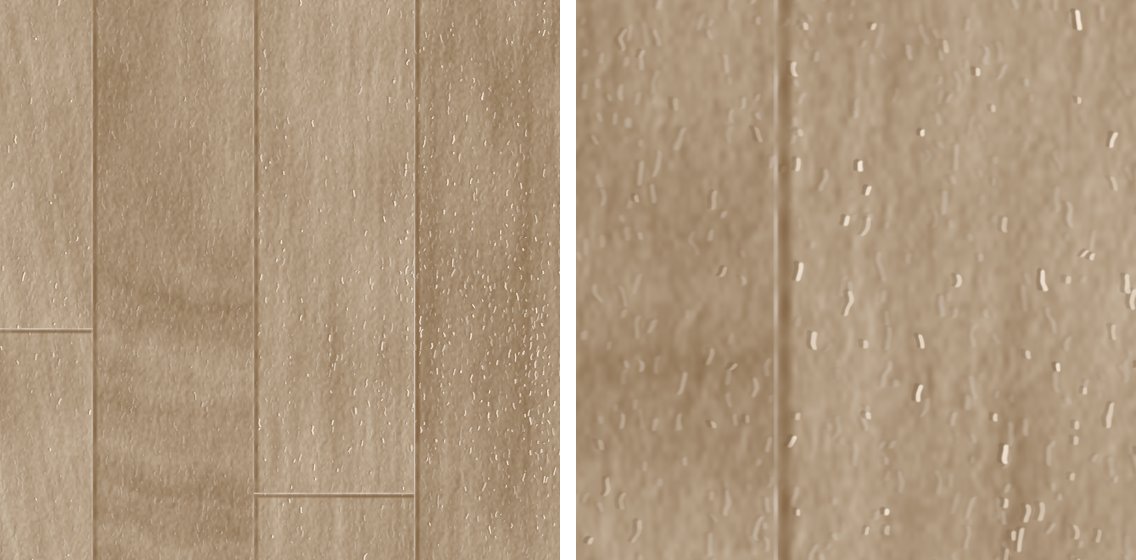
Left, the full canvas; right, a detail of the centre.
A WebGL 2 fragment shader for this texture:

```glsl
#version 300 es
precision highp float;
// Upright pale wood planks with staggered butt joints and bevelled seams.
// Each plank gets a tone, stretched noise for grain, embossed noise for the
// brushed surface, and jittered grids of soft and bright flecks.
uniform vec2 u_resolution;
out vec4 outColor;

const float PLANK_WIDTH = 0.288;
const float FIRST_SEAM = 0.1655;
const vec3 WOOD_DARK = vec3(0.555, 0.445, 0.325);
const vec3 WOOD_LIGHT = vec3(0.785, 0.715, 0.625);
const vec3 SEAM_DARK = vec3(0.50, 0.38, 0.25);
const vec3 EDGE_PALE = vec3(0.84, 0.79, 0.75);
const vec3 FLECK = vec3(0.96, 0.91, 0.85);

float hash(vec2 p) {
  vec3 q = fract(p.xyx * 0.1031);
  q += dot(q, q.yzx + 33.33);
  return fract((q.x + q.y) * q.z);
}

float noise(vec2 p) {
  vec2 i = floor(p), f = fract(p);
  f = f * f * (3.0 - 2.0 * f);
  return mix(mix(hash(i), hash(i + vec2(1, 0)), f.x),
             mix(hash(i + vec2(0, 1)), hash(i + vec2(1, 1)), f.x), f.y);
}

float fbm(vec2 p) {
  float sum = 0.0, amp = 0.5;
  for (int i = 0; i < 4; i++) {
    sum += amp * noise(p);
    p = p * 2.03 + 17.3;
    amp *= 0.5;
  }
  return sum;
}

// Soft-edged line of the given half width around d = 0
float line(float d, float halfWidth, float blur) {
  return 1.0 - smoothstep(halfWidth - blur, halfWidth + blur, abs(d));
}

float stain(vec2 p, vec2 centre, vec2 radius) {
  vec2 q = (p - centre) / radius;
  return exp(-dot(q, q));
}

// Height of the brushed surface: short wavy upright ridges
float surface(vec2 p) {
  p.x += 0.009 * noise(p * vec2(45.0, 60.0));
  return noise(p * vec2(115.0, 40.0)) + 0.65 * noise(p * vec2(210.0, 115.0) + 9.0);
}

// Curved growth rings, like nested bowls
float rings(vec2 p, vec2 centre) {
  float r = length((p - centre) * vec2(0.85, 1.0)) + 0.09 * fbm(p * 10.0);
  return noise(vec2(r * 25.0, 3.0)) + 0.5 * noise(vec2(r * 70.0, 8.0)) - 0.75;
}

// Pale flecks in x, their shaded side in y
vec2 flecks(vec2 p, float density, vec2 cellSize, float halfWidth, float blur) {
  p.x += 0.0035 * noise(p * vec2(70.0, 160.0));
  vec2 cell = floor(p / cellSize), result = vec2(0.0);
  for (int j = -1; j <= 1; j++)
    for (int i = -1; i <= 1; i++) {
      vec2 id = cell + vec2(i, j);
      float pick = hash(id + 3.7);
      float column = 0.2 + 2.2 * pow(noise(vec2(id.x * 0.8, id.y * 0.05)), 2.0);
      vec2 jitter = vec2(hash(id + 11.0), hash(id + 29.0));
      vec2 d = p - (id + 0.15 + 0.7 * jitter) * cellSize;
      d.x += d.y * (hash(id + 53.0) - 0.55) * 0.5;
      float size = mix(0.0006, 0.0065, pow(hash(id + 71.0), 2.0));
      d.y -= clamp(d.y, -size, size);
      float on = step(pick, density * column) * mix(0.35, 1.0, hash(id + 97.0));
      float body = line(length(d), halfWidth, blur);
      float shade = line(length(d + vec2(0.0026, -0.0008)), halfWidth * 1.2, blur);
      result = max(result, on * vec2(body, shade));
    }
  return result;
}

void main() {
  vec2 p = gl_FragCoord.xy / u_resolution;
  float blur = max(0.0008, 0.7 / u_resolution.y);

  // Plank layout: even planks carry a butt joint, each lower than the last
  float along = (p.x - FIRST_SEAM) / PLANK_WIDTH + 1.0;
  float plank = floor(along);
  float odd = mod(plank, 2.0);
  float seam = (along - floor(along + 0.5)) * PLANK_WIDTH;
  float joint = p.y - mix(0.412 - 0.147 * plank, -1.0, odd);
  float board = plank * 7.0 + step(joint, 0.0) * 3.0;
  float swirl = line(plank - 1.0, 0.5, 0.1);

  // Tone: plank base, broad clouds, long streaks, rings and stains
  float skew = 0.17 * line(plank, 0.5, 0.1) * p.y;
  vec2 g = vec2(p.x + skew + 0.008 * noise(p * vec2(9.0, 12.0)), p.y) + board;
  float streaks = noise(g * vec2(38.0, 1.8)) + 0.8 * noise(g * vec2(95.0, 4.5)) - 0.9;
  float tone = mix(0.61, 0.44, odd) + 0.06 * step(joint, 0.0);
  tone += 0.50 * (fbm(p * vec2(10.0, 6.0) + board) - 0.47);
  tone += mix(0.24, 0.08, swirl) * streaks;
  tone += 0.30 * swirl * smoothstep(0.68, 0.45, p.y) * rings(p, vec2(0.43, 0.76));
  tone += 0.22 * stain(p, vec2(0.42, 0.97), vec2(0.045, 0.05)) * swirl;
  tone -= 0.35 * stain(p, vec2(0.491, 0.21), vec2(0.011, 0.07));
  tone -= 0.28 * stain(p, vec2(0.768, 0.52), vec2(0.012, 0.22));
  tone -= 0.18 * stain(p, vec2(0.940, 0.45), vec2(0.014, 0.35));

  // Embossed surface and fine speckle
  tone += 0.24 * (surface(p) - surface(p + vec2(0.0036, -0.0024)));
  tone += 0.20 * (noise(p * vec2(300.0, 190.0)) - 0.5);
  vec3 color = mix(WOOD_DARK, WOOD_LIGHT, clamp(tone, -0.1, 1.15));

  // Soft flecks lie everywhere; bright ones gather right and below the middle
  vec2 soft = flecks(p + 0.37, 0.33, vec2(0.0085, 0.012), 0.0014, 0.0012);
  color = mix(color, WOOD_DARK, 0.25 * soft.y);
  color = mix(color, EDGE_PALE, 0.45 * soft.x);
  float density = mix(0.05, 0.40, smoothstep(0.3, 0.9, p.x));
  density *= 0.25 + stain(p, vec2(p.x, 0.38), vec2(1.0, 0.3));
  vec2 bright = flecks(p, density * mix(1.0, 0.6, swirl), vec2(0.0105, 0.017), 0.0014, blur);
  color = mix(color, WOOD_DARK * 0.9, 0.55 * bright.y);
  color = mix(color, FLECK, bright.x * mix(1.0, 0.5, swirl));

  // Seams: a soft dark groove with a broken pale edge on its left or upper side
  float wear = noise(vec2(p.y * 60.0, floor(along + 0.5) * 5.0));
  float glint = step(2.5, along) * smoothstep(0.62, 0.5, p.y) * smoothstep(0.1, 0.14, p.y);
  float groove = max(line(seam - 0.0042, 0.0036, 0.0034), line(joint + 0.004, 0.0026, 0.0025));
  float edge = line(seam + 0.0012, 0.0012, blur) * mix(0.1 + 0.65 * wear, 0.95, glint);
  edge = max(edge, line(joint - 0.001, 0.0013, blur) * (0.35 + 0.6 * noise(p * 90.0)));
  color = mix(color, SEAM_DARK, groove * (0.45 + 0.4 * wear));
  outColor = vec4(mix(color, EDGE_PALE, edge), 1.0);
}
```
